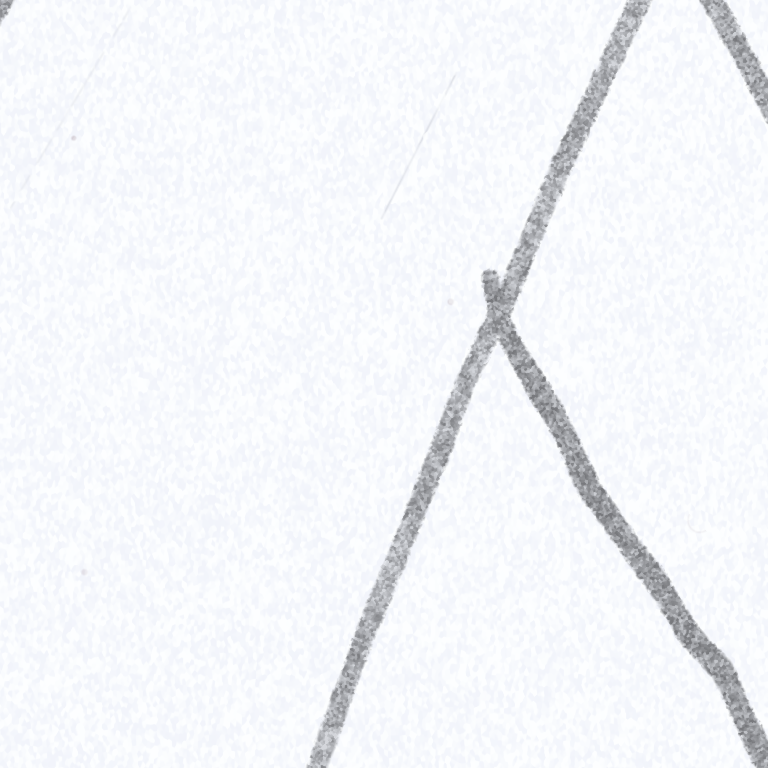
Reproduce this pattern procedurally as a Shadertoy shader.

```glsl
// Grey marker strokes crossing on pale, slightly blue drawing paper.
// Strokes are distances to bent polylines; blended cellular noise supplies
// paper tooth and dry-ink speckle, with faint creases and flecks on top.

const int BENDS = 10;
const vec3 PAPER_LIGHT = vec3(0.992, 0.998, 1.0);
const vec3 PAPER_SHADE = vec3(0.948, 0.958, 0.985);
const vec3 INK_DARK = vec3(0.47, 0.475, 0.49);
const vec3 INK_LIGHT = vec3(0.83, 0.84, 0.86);
const vec3 CREASE = vec3(0.86, 0.87, 0.90);
const vec3 FLECK = vec3(0.82, 0.79, 0.82);

vec3 hash3(vec2 cell) {
    vec3 q = fract(cell.xyx * vec3(0.1031, 0.1030, 0.0973));
    q += dot(q, q.yxz + 33.33);
    return fract((q.xxy + q.yzz) * q.zyx);
}

// Random tones of scattered points, blended by nearness
float cellular(vec2 p) {
    vec2 cell = floor(p), f = fract(p);
    vec2 sum = vec2(0.0);
    for (int y = -1; y <= 1; y++)
    for (int x = -1; x <= 1; x++) {
        vec2 offset = vec2(x, y);
        vec3 point = hash3(cell + offset);
        vec2 d = offset + point.xy - f;
        float weight = exp(-7.0 * dot(d, d));
        sum += weight * vec2(point.z, 1.0);
    }
    return sum.x / sum.y;
}

float segment(vec2 p, vec2 a, vec2 b) {
    vec2 ab = b - a;
    float t = clamp(dot(p - a, ab) / dot(ab, ab), 0.0, 1.0);
    return length(p - a - ab * t);
}

float polyline(vec2 p, vec2 points[BENDS]) {
    float d = 2.0;
    for (int i = 1; i < BENDS; i++)
        d = min(d, segment(p, points[i - 1], points[i]));
    return d;
}

float coverage(float dist, float radius, float soft) {
    return 1.0 - smoothstep(radius - soft, radius + soft, dist);
}

// Lay speckled ink over the paper; tone 0 is dark, 1 is light
vec3 marker(vec3 base, float dist, float radius, float tone, float grain, float soft) {
    float level = clamp(tone + (grain - 0.5) * 1.15, 0.0, 1.0);
    float edge = radius - (grain - 0.5) * 0.0035;
    return mix(base, mix(INK_DARK, INK_LIGHT, level), coverage(dist, edge, soft));
}

void mainImage(out vec4 fragColor, in vec2 fragCoord) {
    vec2 p = fragCoord / iResolution.xy;
    float soft = max(0.0018, 0.8 / iResolution.y);
    float inkSoft = max(0.0027, soft);
    float grain = mix(cellular(p * 290.0), cellular(p * 130.0 + 41.0), 0.35);

    // Paper tooth: fine upright fibres over broad, gentle mottling
    float tooth = cellular(p * vec2(210.0, 140.0) + 17.0);
    float mottle = cellular(p * 34.0 + 5.0) - 0.5;
    float shade = smoothstep(0.05, 1.0, tooth + 0.16 * mottle - 0.06 * p.x);
    vec3 color = mix(PAPER_LIGHT, PAPER_SHADE, shade);

    // Broken hairline creases
    float crease = coverage(segment(p, vec2(0.594, 0.905), vec2(0.497, 0.716)), 0.0012, soft);
    float longCrease = coverage(segment(p, vec2(0.17, 0.99), vec2(-0.01, 0.69)), 0.0015, soft);
    float broken = smoothstep(0.25, 0.7, cellular(p * 60.0));
    color = mix(color, CREASE, crease * (0.2 + 0.7 * broken) + longCrease * 0.4 * broken);

    // Small flecks and one curved fibre
    float fleck = 0.7 * coverage(length(p - vec2(0.096, 0.820)), 0.003, soft);
    fleck += 0.5 * coverage(length(p - vec2(0.587, 0.607)), 0.004, soft);
    fleck += 0.35 * coverage(length(p - vec2(0.110, 0.255)), 0.004, soft);
    vec2 fibre = p - vec2(0.911, 0.322);
    float arc = abs(length(fibre) - 0.015);
    fleck += 0.3 * coverage(arc, 0.001, soft) * step(fibre.x + fibre.y, -0.004);
    color = mix(color, FLECK, fleck * (0.5 + tooth));

    // Long pale stroke, slightly wider toward its top
    vec2 longPath[BENDS] = vec2[BENDS](
        vec2(0.840, 1.015), vec2(0.781, 0.889), vec2(0.729, 0.779),
        vec2(0.658, 0.609), vec2(0.605, 0.499), vec2(0.566, 0.395),
        vec2(0.521, 0.284), vec2(0.475, 0.173), vec2(0.449, 0.102),
        vec2(0.406, -0.02));
    float longWidth = 0.0126 + 0.0010 * p.y + 0.0005 * sin(p.y * 34.0);
    float longTone = 0.59 + 0.06 * sin(p.y * 27.0 + 1.0);
    color = marker(color, polyline(p, longPath), longWidth, longTone, grain, inkSoft);

    // Darker bent branch with a stub above the crossing
    vec2 branchPath[BENDS] = vec2[BENDS](
        vec2(0.639, 0.638), vec2(0.647, 0.596), vec2(0.664, 0.557),
        vec2(0.736, 0.434), vec2(0.768, 0.362), vec2(0.853, 0.245),
        vec2(0.898, 0.173), vec2(0.940, 0.128), vec2(0.964, 0.076),
        vec2(1.012, -0.024));
    float branchWidth = mix(0.0146, 0.0112, smoothstep(0.50, 0.61, p.y));
    branchWidth += 0.0006 * sin(p.y * 55.0);
    color = marker(color, polyline(p, branchPath), branchWidth, 0.40, grain, inkSoft);

    // Strokes cut off by the upper corners
    float upper = min(segment(p, vec2(0.918, 1.015), vec2(0.964, 0.935)),
                      segment(p, vec2(0.964, 0.935), vec2(1.02, 0.83)));
    color = marker(color, upper, 0.0136, 0.49, grain, inkSoft);
    float corner = segment(p, vec2(0.014, 1.015), vec2(-0.02, 0.962));
    color = marker(color, corner, 0.0130, 0.42, grain, inkSoft);

    fragColor = vec4(color, 1.0);
}
```
